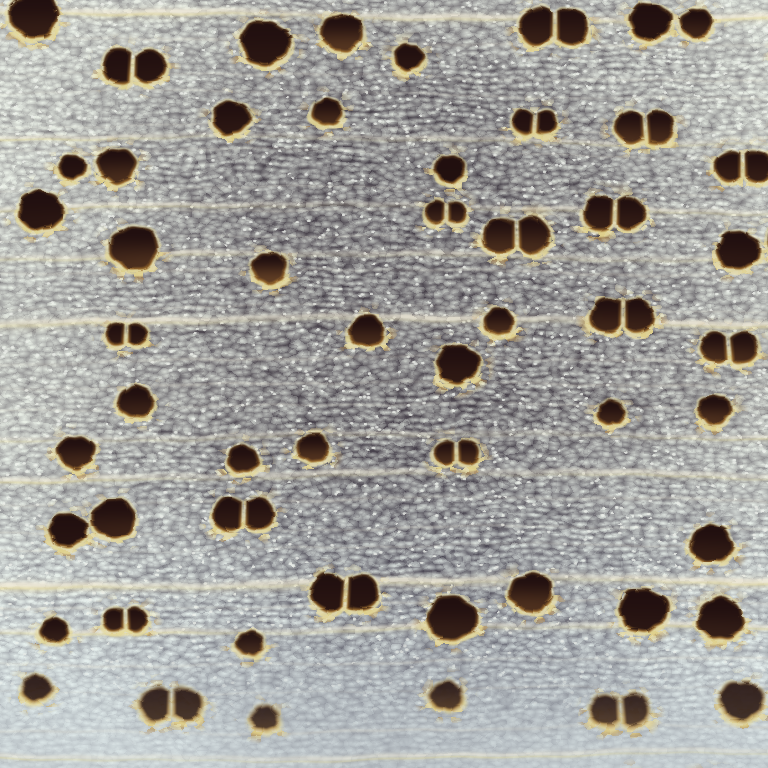
A Shadertoy shader for this texture:

```glsl
const vec3 WOOD_DARK = vec3(0.34, 0.32, 0.35);
const vec3 WOOD_PALE = vec3(0.87, 0.89, 0.86);
const vec3 RAY_PALE = vec3(0.88, 0.86, 0.80);
const vec3 CREAM = vec3(0.90, 0.85, 0.57);
const vec3 OCHRE = vec3(0.62, 0.43, 0.18);
const vec3 PORE_DARK = vec3(0.13, 0.06, 0.06);
const vec3 PORE_BROWN = vec3(0.40, 0.26, 0.15);
const vec2 FIBRE_CELLS = vec2(85.0, 150.0);
const vec2 SPECK_CELLS = vec2(150.0, 210.0);
const float THREADS = 118.0;
const float PORE_GRID = 8.0;
const float PORE_SHARE = 0.74;
const float PAIR_SHARE = 0.24;
const float RADIUS_MIN = 0.017;
const float RADIUS_MAX = 0.031;
const float RAYS = 10.0;
const float FAINT_RAYS = 27.0;
const float CENTRE_LIGHT = 0.39;
const float EDGE_LIGHT = 0.86;
const float TAU = 6.2831853;

struct Pore { float dist; float height; float tone; };

vec2 hash2(vec2 p) {
    vec3 q = fract(p.xyx * vec3(0.1031, 0.1030, 0.0973));
    q += dot(q, q.yzx + 33.33);
    return fract((q.xx + q.yz) * q.zy);
}

// Cellular noise: distance to the nearest seed and its random value
vec2 cells(vec2 p) {
    vec2 base = floor(p), best = vec2(9.0, 0.0);
    for (int j = -1; j <= 1; j++)
    for (int i = -1; i <= 1; i++) {
        vec2 id = base + vec2(i, j);
        float d = length(id + hash2(id + 71.0) - p);
        if (d < best.x) best = vec2(d, hash2(id + 13.0).x);
    }
    return best;
}

// Gentle waviness shared by fibres and rays
float bend(vec2 p) {
    return 0.005 * sin(p.x * 5.0 + p.y * 4.0)
         + 0.0014 * sin(p.x * 19.0 + p.y * 37.0)
         + 0.0007 * sin(p.x * 63.0 - p.y * 91.0);
}

// Irregularly spaced horizontal lines
float rayLines(vec2 p, float count, float width) {
    float sum = 0.0, row = floor(p.y * count);
    for (int i = -1; i <= 1; i++) {
        float id = row + float(i);
        vec2 h = hash2(vec2(id, count));
        float dy = p.y - (id + 0.5 + 0.7 * (h.x - 0.5)) / count;
        dy /= width * (0.7 + 0.7 * h.y);
        float fade = 0.75 + 0.25 * sin(p.x * (9.0 + 8.0 * h.x) + h.y * 40.0);
        sum += (0.5 + 0.5 * h.y) * fade * (exp(-dy * dy) + 0.2 * exp(-0.12 * dy * dy));
    }
    return min(sum, 1.0);
}

// Ragged holes, some of them split by a thin wall
Pore pores(vec2 p, float rough) {
    Pore nearest = Pore(1.0, 0.0, 0.0);
    vec2 base = floor(p * PORE_GRID);
    for (int j = -1; j <= 1; j++)
    for (int i = -1; i <= 1; i++) {
        vec2 id = base + vec2(i, j);
        vec2 place = hash2(id + 5.3), kind = hash2(id + 37.7), look = hash2(id + 91.1);
        if (kind.x > PORE_SHARE) continue;
        vec2 q = p - (id + 0.5 + 0.68 * (place - 0.5)) / PORE_GRID;
        float r = mix(RADIUS_MIN, RADIUS_MAX, look.x);
        float angle = atan(q.y, q.x);
        float ragged = 0.05 * sin(3.0 * angle + look.y * TAU)
                     + 0.03 * sin(7.0 * angle + place.x * TAU) + 0.10 * rough;
        float d = length(q * vec2(0.94, 1.06)) - r * (1.0 + ragged);
        if (kind.y < PAIR_SHARE) {
            float lobe = 0.85 * r, gap = 0.78 * lobe;
            d = length(vec2(abs(q.x) - gap, q.y)) - lobe * (0.95 + ragged);
            float wall = abs(q.x + 0.2 * q.y * (look.y - 0.5) - 0.15 * r * (place.y - 0.5));
            d = max(d, 0.0028 - wall);
        }
        if (d < nearest.dist) nearest = Pore(d, q.y / r, look.y);
    }
    return nearest;
}

void mainImage(out vec4 fragColor, in vec2 fragCoord) {
    vec2 uv = fragCoord / iResolution.y;
    float blur = smoothstep(0.22, 0.0, uv.y);
    float soft = mix(1.0 / iResolution.y, 0.005, blur) + 0.0006;
    vec2 warped = uv + vec2(0.0, bend(uv));

    // Light: dim in the middle, pale towards the borders
    float off = length((uv - vec2(0.54, 0.58)) * vec2(1.05, 0.95));
    float edge = smoothstep(0.15, 0.68, off);
    float light = mix(CENTRE_LIGHT, EDGE_LIGHT, edge);
    light += 0.04 * sin(uv.x * 9.0 + 2.0 * sin(uv.y * 7.0)) * sin(uv.y * 13.0 + uv.x * 4.0);

    // Fibres and specks
    vec2 fibre = cells(warped * FIBRE_CELLS);
    vec2 speck = cells(warped * SPECK_CELLS);
    float thread = sin(TAU * THREADS * warped.y + 1.6 * sin(uv.x * 43.0 + uv.y * 21.0));
    float bands = 0.6 + 0.4 * sin(uv.y * 31.0 + 2.0 * sin(uv.x * 6.0));
    float grain = 0.65 * (0.43 - fibre.x) + 0.30 * (fibre.y - 0.5)
                + 0.25 * (speck.y - 0.5) + 0.13 * bands * thread;
    float contrast = mix(1.0, 0.65, edge) * mix(1.0, 0.35, blur);
    vec3 color = mix(WOOD_DARK, WOOD_PALE, clamp(light + contrast * grain, -0.1, 1.08));
    color += vec3(-0.02, 0.0, 0.035) * smoothstep(0.5, 0.0, uv.y);
    float sparkle = step(0.93, speck.y) * smoothstep(0.5, 0.2, speck.x);
    color = mix(color, vec3(0.94, 0.95, 0.93), 0.75 * sparkle * (1.0 - blur));

    // Rays with a warm fringe below
    float ray = rayLines(warped, RAYS, 0.0026);
    float fringe = rayLines(warped + vec2(0.0, 0.0032), RAYS, 0.0022);
    float faint = rayLines(warped, FAINT_RAYS, 0.0015);
    color = mix(color, RAY_PALE, 0.28 * faint);
    color = mix(color, CREAM, fringe * (0.25 + 0.45 * edge));
    color = mix(color, RAY_PALE + 0.06 * edge, ray * (0.65 + 0.35 * fibre.y));

    // Pores with crumbs, glowing rims and shaded depths
    Pore pore = pores(uv, fibre.y - 0.5);
    float below = smoothstep(0.6, -0.9, pore.height);
    float crumbs = smoothstep(0.022, 0.004, pore.dist) * step(0.76, fibre.y);
    color = mix(color, mix(OCHRE, CREAM, speck.y), 0.75 * crumbs * (0.35 + 0.65 * below));
    float rimWidth = mix(0.003, 0.0065, below) * (0.7 + 0.6 * fibre.y);
    float rim = smoothstep(rimWidth + soft, rimWidth - soft, pore.dist);
    color = mix(color, mix(CREAM, RAY_PALE, 0.5 * speck.y), rim * (0.5 + 0.4 * below));
    vec3 depth = mix(PORE_DARK, PORE_BROWN, pore.tone * (1.0 - 0.7 * edge)
               * smoothstep(0.7, -0.8, pore.height));
    float lip = smoothstep(-0.0055, 0.0, pore.dist) * (0.35 + 0.6 * below);
    depth = mix(depth, OCHRE, lip);
    float hole = smoothstep(soft, -soft, pore.dist);
    color = mix(color, depth, hole * mix(1.0, 0.8, blur));

    fragColor = vec4(clamp(color, 0.0, 1.0), 1.0);
}
```
